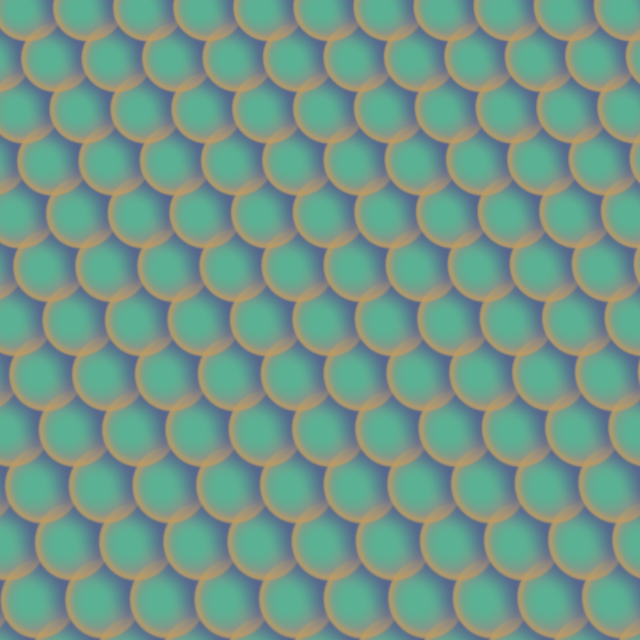
Write a WebGL 2 fragment shader that draws this pattern.

```glsl
#version 300 es
precision highp float;
// Translucent overlapping round scales on a gently receding hexagonal lattice.
// Each scale has a green core, a cool upper right, a warm lower left and a
// soft amber rim; neighbours are layered upward and to the right.

#define SPACING_BOTTOM 0.1014   // scale pitch at the lower edge
#define SPACING_TOP 0.0938      // scale pitch at the upper edge
#define ANCHOR vec2(0.5150, 0.502) // centre of the reference scale
#define RADIUS 0.59             // scale radius in pitches
#define CORE_OFFSET vec2(-0.22, -0.06)
#define LIGHT_DIR vec2(-0.77, -0.64)
#define OPACITY 0.93
#define RIM_INNER 0.13          // fade of the rim toward the core
#define RIM_OUTER 0.05          // fade of the rim outward
#define RIM_STRENGTH 0.62

uniform vec2 u_resolution;
out vec4 fragColor;

const float ROW_HEIGHT = 0.8660254;
const vec3 GREEN = vec3(0.36, 0.715, 0.58);
const vec3 BLUE = vec3(0.34, 0.40, 0.55);
const vec3 TAN = vec3(0.60, 0.56, 0.52);
const vec3 AMBER = vec3(0.77, 0.62, 0.36);

float pitchAt(float y) {
    return mix(SPACING_BOTTOM, SPACING_TOP, y);
}

// Canvas position to lattice plane, measured in scale pitches.
vec2 toPlane(vec2 uv) {
    float pitch = pitchAt(uv.y);
    float anchorPitch = pitchAt(ANCHOR.y);
    float x = (uv.x - 0.5) / pitch - (ANCHOR.x - 0.5) / anchorPitch;
    float y = (anchorPitch / pitch - 1.0) / (SPACING_BOTTOM - SPACING_TOP);
    return vec2(x, y);
}

// Amount of light facing, -1 at the cool side to 1 at the warm side.
float facing(vec2 p) {
    return dot(p, LIGHT_DIR) / max(length(p), 1e-4);
}

vec3 bodyColor(vec2 p) {
    vec3 edge = mix(BLUE, TAN, smoothstep(-0.85, 0.4, facing(p)));
    float fade = smoothstep(0.24, 1.0, length(p - CORE_OFFSET));
    return mix(GREEN, edge, fade);
}

float rimGlow(vec2 p) {
    float offset = length(p) - 0.97;
    float d = offset / (offset < 0.0 ? RIM_INNER : RIM_OUTER);
    return RIM_STRENGTH * exp(-d * d) * smoothstep(-0.75, 0.6, facing(p));
}

void main() {
    vec2 plane = toPlane(gl_FragCoord.xy / u_resolution);
    float nearRow = round(plane.y / ROW_HEIGHT);
    vec3 color = BLUE;
    float rimGap = 1.0;

    // Lower rows first, then left to right within each row.
    for (int j = -1; j <= 1; j++) {
        float row = nearRow + float(j);
        float shift = 0.5 * mod(row, 2.0);
        float nearCol = round(plane.x - shift);
        for (int i = -1; i <= 1; i++) {
            vec2 center = vec2(nearCol + float(i) + shift, row * ROW_HEIGHT);
            vec2 p = (plane - center) / RADIUS;
            float cover = 1.0 - smoothstep(0.93, 1.05, length(p));
            color = mix(color, bodyColor(p), OPACITY * cover);
            rimGap *= 1.0 - rimGlow(p);
        }
    }

    // Crossing rims build up to a stronger amber.
    fragColor = vec4(mix(color, AMBER, 1.0 - rimGap), 1.0);
}
```
